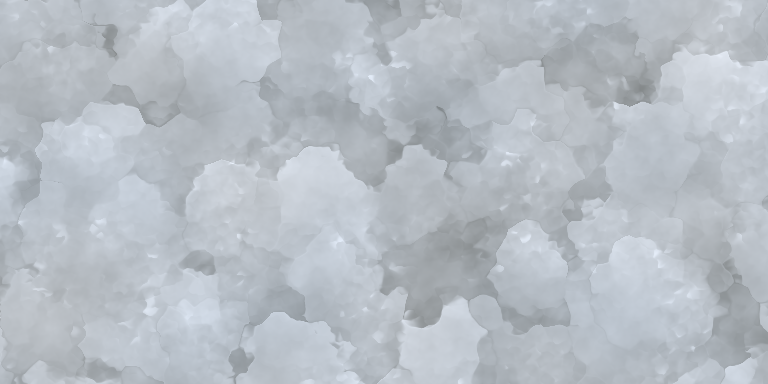
Write a Shadertoy shader that draws this texture.

```glsl
const vec3 SHADE_GREY = vec3(0.64, 0.665, 0.687);
const vec3 FROST_WHITE = vec3(0.81, 0.84, 0.878);
const vec3 WARM_TINT = vec3(0.014, 0.001, -0.014);
const float MEAN_TONE = 0.52;
const float CONTRAST = 1.2;
const int LAYERS = 4;

float hash(vec2 p) {
    vec3 q = fract(p.xyx * 0.1031);
    q += dot(q, q.yzx + 33.33);
    return fract((q.x + q.y) * q.z);
}

vec2 hash2(vec2 p) {
    return vec2(hash(p), hash(p + 57.3));
}

float gradientDot(vec2 corner, vec2 offset) {
    float angle = 6.2832 * hash(corner);
    return dot(vec2(cos(angle), sin(angle)), offset);
}

float gradientNoise(vec2 p) {
    vec2 i = floor(p), f = p - i;
    vec2 u = f * f * f * (f * (f * 6.0 - 15.0) + 10.0);
    vec2 e = vec2(1.0, 0.0);
    return mix(mix(gradientDot(i, f), gradientDot(i + e, f - e), u.x),
               mix(gradientDot(i + e.yx, f - e.yx), gradientDot(i + 1.0, f - 1.0), u.x), u.y);
}

float fbm(vec2 p, int octaves) {
    float sum = 0.0, amplitude = 1.0;
    for (int i = 0; i < octaves; i++) {
        sum += amplitude * gradientNoise(p);
        p = mat2(1.6, 1.2, -1.2, 1.6) * p + 7.1;
        amplitude *= 0.55;
    }
    return sum;
}

// Tilted crystal faces: xy = offset to the face centre, z = face tone
vec3 facets(vec2 p, float scale, float sharpness) {
    p *= scale;
    vec2 cell = floor(p);
    vec4 sum = vec4(0.0);
    for (int y = -1; y <= 1; y++)
    for (int x = -1; x <= 1; x++) {
        vec2 id = cell + vec2(x, y);
        vec2 offset = id + hash2(id) - p;
        vec2 tilt = hash2(id + 19.7) - 0.5;
        float tone = hash(id + 83.1) - 0.5 + 1.3 * dot(offset, tilt);
        sum += exp(-sharpness * dot(offset, offset)) * vec4(offset / scale, tone, 1.0);
    }
    return sum.xyz / sum.w;
}

// Paints one layer of overlapping lumps over the given tone
float paintLumps(float tone, vec2 p, float size, float coverage, float lift, float salt) {
    vec2 cell = floor(p / size + salt);
    for (int y = 1; y >= -1; y--)
    for (int x = -1; x <= 1; x++) {
        vec2 id = cell + vec2(x, y);
        vec2 key = id + salt * 31.0;
        if (hash(key + 5.3) > coverage) continue;
        float seed = hash(key + 11.9);
        vec2 centre = (id + 0.2 + 0.6 * hash2(key) - salt) * size;
        float radius = size * mix(0.33, 0.55, hash(key + 41.7));
        vec2 stretch = mix(vec2(0.85, 1.15), vec2(1.15, 0.85), hash(key + 23.1));
        vec2 d = p - centre;
        float dist = length(d * stretch) - radius
                   + 0.27 * size * gradientNoise(p * 7.0 + seed * 40.0);

        // Some outlines are crisp, others melt into the ice behind
        float blur = mix(0.006, 0.03, smoothstep(-0.3, 0.4, gradientNoise(p * 6.0 + salt)));
        float shadow = 0.14 * smoothstep(0.04, 0.0, dist);
        float body = 0.32 + lift + 0.34 * seed + 0.16 * smoothstep(0.75, 1.0, seed)
                   + 0.2 * d.y / radius;
        float rim = 0.07 * smoothstep(-0.05, 0.0, dist) * smoothstep(-0.6, 0.8, d.y / radius);
        tone = mix(tone - shadow, body + rim, smoothstep(0.3 * blur, -blur, dist));
    }
    return tone;
}

void mainImage(out vec4 fragColor, in vec2 fragCoord) {
    vec2 p = fragCoord / iResolution.y;
    vec3 coarse = facets(p + 0.012 * gradientNoise(p * 25.0), 19.0, 14.0);
    vec3 fine = facets(p * vec2(0.8, 1.0) + 0.01 * gradientNoise(p * 45.0), 46.0, 11.0);

    // Angular outlines come from pulling points toward face centres
    vec2 broken = p + 0.7 * coarse.xy + 0.5 * fine.xy;
    broken += 0.025 * vec2(gradientNoise(p * 13.0), gradientNoise(p * 13.0 + 31.0));

    // Dim crevices, then lumps from back to front
    float tone = 0.18 + 0.3 * fbm(p * 7.0, 3);
    for (int i = 0; i < LAYERS; i++) {
        float depth = float(i) / float(LAYERS - 1);
        tone = paintLumps(tone, broken, mix(0.42, 0.27, depth), mix(0.95, 0.45, depth),
                          0.08 * depth, 3.37 * float(i + 1));
    }

    // Broad drifts of light and clouds within the ice
    tone = MEAN_TONE + CONTRAST * (tone - MEAN_TONE);
    tone += 0.22 * gradientNoise(p * 2.6 + 4.3) + 0.28 * fbm(p * 5.0 + 17.0, 4);

    // Crystal faces and fine frost
    float frosted = smoothstep(-0.2, 0.35, gradientNoise(p * 5.0 + 3.7));
    tone += 0.1 * (frosted - 0.5);
    tone += 0.24 * coarse.z * mix(0.4, 1.0, frosted);
    tone += 0.18 * fine.z * mix(0.3, 1.2, frosted);
    tone += 0.1 * fbm(p * 45.0, 2) * mix(0.5, 1.0, frosted);

    // Sparse glints on the frosted faces
    float glint = smoothstep(0.3, 0.55, fine.z) * smoothstep(-0.05, 0.3, gradientNoise(p * 14.0));
    tone += 0.55 * glint * frosted;

    vec3 color = mix(SHADE_GREY, FROST_WHITE, tone);
    color += WARM_TINT * gradientNoise(p * 3.0 + 9.0);
    fragColor = vec4(clamp(color, 0.0, 1.0), 1.0);
}
```
